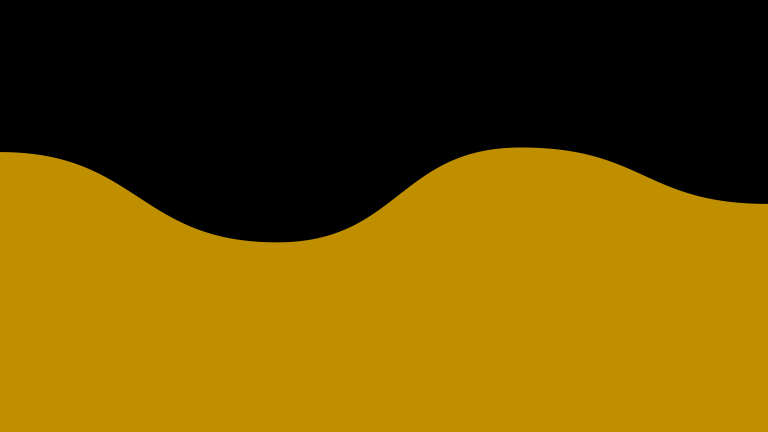
This background is drawn by a WebGL 2 fragment shader. Its source:

```glsl
#version 300 es
precision highp float;
// Flat golden wave of smooth crests and troughs under a black sky.

uniform vec2 u_resolution;
out vec4 outColor;

const vec3 GOLD = vec3(0.749, 0.561, 0.0);
const vec3 BLACK = vec3(0.0);

// Turning points of the wave, as fractions of the canvas.
const int KNOT_COUNT = 4;
const vec2 KNOTS[KNOT_COUNT] = vec2[](
    vec2(0.0, 0.648), vec2(0.3607, 0.439), vec2(0.678, 0.6586), vec2(1.0, 0.528));

// Cubic Bezier ease with level handles reaching half the span.
// Its x(t) = s^3 + 0.75 s + 0.5, with s = t - 0.5, inverts in closed form.
float bezierEase(float x) {
    float t = 0.5 + sinh(asinh(4.0 * (x - 0.5)) / 3.0);
    return t * t * (3.0 - 2.0 * t);
}

// Height of the wave: each span adds its own rise or fall.
float waveHeight(float x) {
    float height = KNOTS[0].y;
    for (int i = 1; i < KNOT_COUNT; i++) {
        vec2 span = KNOTS[i] - KNOTS[i - 1];
        float along = clamp((x - KNOTS[i - 1].x) / span.x, 0.0, 1.0);
        height += span.y * bezierEase(along);
    }
    return height;
}

void main() {
    vec2 uv = gl_FragCoord.xy / u_resolution;

    // Signed height above the wave, scaled to one pixel across the edge.
    float above = uv.y - waveHeight(uv.x);
    float pixel = length(vec2(dFdx(above), dFdy(above)));
    float sky = clamp(above / pixel + 0.5, 0.0, 1.0);

    outColor = vec4(mix(GOLD, BLACK, sky), 1.0);
}
```
